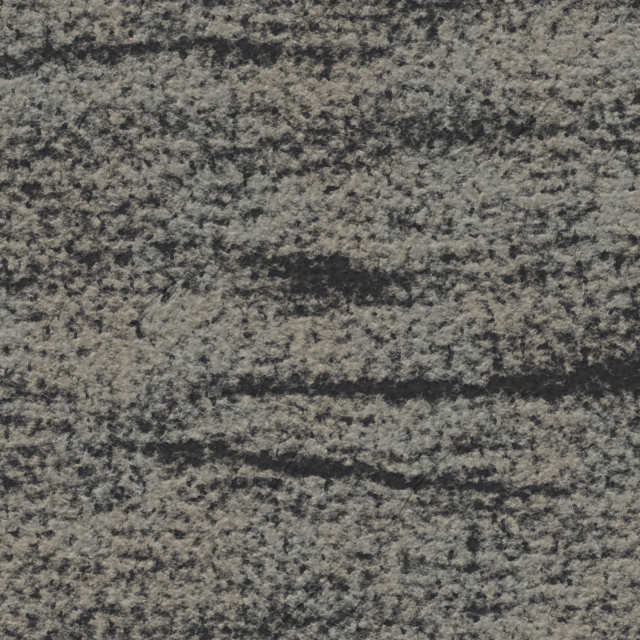
A Shadertoy shader for this texture:

```glsl
// Weathered banded gneiss: pale feldspar masses peppered with dark mica.
// Stretched gradient noise lays down bands, streaks and veins; isotropic
// noise breaks them into grains, then pits, relief, stains and cracks follow.

const vec3 MICA = vec3(0.186, 0.187, 0.193);
const vec3 WARM_FELDSPAR = vec3(0.545, 0.522, 0.476);
const vec3 COOL_FELDSPAR = vec3(0.528, 0.525, 0.498);

const vec2 BAND_SCALE = vec2(1.1, 8.5);
const vec2 VEIN_SCALE = vec2(0.9, 4.8);
const vec2 STREAK_SCALE = vec2(8.0, 46.0);
const vec2 GRAIN_SCALE = vec2(48.0, 56.0);
const vec2 PIT_SCALE = vec2(62.0, 52.0);

const float BAND_WEIGHT = 1.25;
const float VEIN_WEIGHT = 1.5;
const float GRAIN_WEIGHT = 2.1;
const float PIT_WEIGHT = 1.3;
const float MICA_LEVEL = -1.6;       // mineral value that is fully dark
const float FELDSPAR_LEVEL = 1.1;    // mineral value that is fully pale
const float RELIEF = 0.26;
const float MOTTLE = 0.22;
const float CRACK_WIDTH = 0.0018;
const float CRACK_DEPTH = 0.25;
const int CRACKS = 7;
const int FRACTURES = 6;

float hash(vec2 p) {
    vec3 q = fract(p.xyx * 0.1031);
    q += dot(q, q.yzx + 33.33);
    return fract((q.x + q.y) * q.z);
}

vec2 gradientAt(vec2 cell) {
    float angle = 6.2832 * hash(cell);
    return vec2(cos(angle), sin(angle));
}

float noise(vec2 p) {
    vec2 i = floor(p), f = fract(p);
    vec2 u = f * f * f * (f * (f * 6.0 - 15.0) + 10.0);
    vec2 e = vec2(0.0, 1.0);
    float a = dot(gradientAt(i), f);
    float b = dot(gradientAt(i + e.yx), f - e.yx);
    float c = dot(gradientAt(i + e.xy), f - e.xy);
    float d = dot(gradientAt(i + e.yy), f - e.yy);
    return mix(mix(a, b, u.x), mix(c, d, u.x), u.y);
}

float fbm(vec2 p, int octaves, float gain) {
    const mat2 TURN = mat2(1.6, 1.2, -1.2, 1.6);
    float sum = 0.0, amplitude = 1.0;
    for (int i = 0; i < octaves; i++) {
        sum += amplitude * noise(p);
        p = TURN * p + 17.3;
        amplitude *= gain;
    }
    return sum;
}

float grainHeight(vec2 p) {
    return fbm(p * GRAIN_SCALE + 80.0, 4, 0.65);
}

// Long, patchy dark veins along the zero line of a stretched noise.
float veins(vec2 p) {
    float line = abs(noise(p * VEIN_SCALE + 31.7));
    float presence = smoothstep(-0.15, 0.2, noise(p * vec2(1.5, 3.2) + 63.4));
    return (1.0 - smoothstep(0.02, 0.11, line)) * presence;
}

// Short upright clefts filled with mica.
float fractures(vec2 p) {
    p.x += 0.006 * noise(p * 30.0);
    float sum = 0.0;
    for (int i = 0; i < FRACTURES; i++) {
        float id = float(i);
        vec2 centre = vec2(hash(vec2(id, 3.0)), hash(vec2(id, 8.0)));
        vec2 size = vec2(0.007, mix(0.025, 0.05, hash(vec2(id, 5.0))));
        vec2 d = (p - centre) / size;
        sum += exp(-dot(d, d));
    }
    return sum;
}

// Thin, faint diagonal cracks that rise to the right.
float cracks(vec2 p) {
    p += 0.008 * vec2(noise(p * 22.0), noise(p * 22.0 + 50.0));
    float sum = 0.0;
    for (int i = 0; i < CRACKS; i++) {
        float id = float(i);
        vec2 d = p - vec2(hash(vec2(id, 21.0)), hash(vec2(id, 27.0)));
        float angle = mix(0.75, 1.05, hash(vec2(id, 35.0)));
        vec2 along = vec2(cos(angle), sin(angle));
        float reach = mix(0.05, 0.14, hash(vec2(id, 42.0)));
        float offset = abs(dot(d, vec2(-along.y, along.x)));
        float fade = 1.0 - smoothstep(0.5 * reach, reach, abs(dot(d, along)));
        sum += fade * (1.0 - smoothstep(0.3 * CRACK_WIDTH, 1.6 * CRACK_WIDTH, offset));
    }
    return min(sum, 1.0);
}

void mainImage(out vec4 fragColor, in vec2 fragCoord) {
    vec2 p = fragCoord / iResolution.y;

    // Folded bedding coordinates
    vec2 bed = p;
    bed.y += -0.05 * p.x + 0.05 * noise(p * 2.0 + 7.1) + 0.012 * noise(p * 9.0);

    // Mineral balance: low is mica, high is feldspar
    float grain = grainHeight(p);
    float layering = smoothstep(-0.25, 0.25, noise(p * vec2(2.2, 3.4) + 12.6));
    float pits = smoothstep(0.22, 0.5, fbm(p * PIT_SCALE + 5.8, 2, 0.5));
    float mineral = 0.3 + GRAIN_WEIGHT * grain - PIT_WEIGHT * pits;
    mineral += BAND_WEIGHT * fbm(bed * BAND_SCALE + 4.2, 3, 0.6);
    mineral += mix(0.5, 1.8, layering) * fbm(bed * STREAK_SCALE + 9.5, 2, 0.5);
    mineral -= VEIN_WEIGHT * veins(bed) + 1.4 * fractures(p);
    float pale = smoothstep(MICA_LEVEL, FELDSPAR_LEVEL, mineral);

    // Stained feldspar over dark mica
    float stain = noise(p * 5.0 + 41.0) + 0.9 * noise(p * 24.0 + 55.0);
    vec3 feldspar = mix(COOL_FELDSPAR, WARM_FELDSPAR, smoothstep(-0.5, 0.5, stain));
    vec3 color = mix(MICA, feldspar, pale);

    // Surface relief lit from above, fine mottling and cracks
    float slope = grain - grainHeight(p + vec2(-0.001, 0.003));
    float mottle = fbm(p * 95.0 + 23.0, 2, 0.7);
    color *= 1.0 + RELIEF * slope + MOTTLE * mottle;
    color *= 1.0 - CRACK_DEPTH * cracks(p);

    fragColor = vec4(color, 1.0);
}
```
